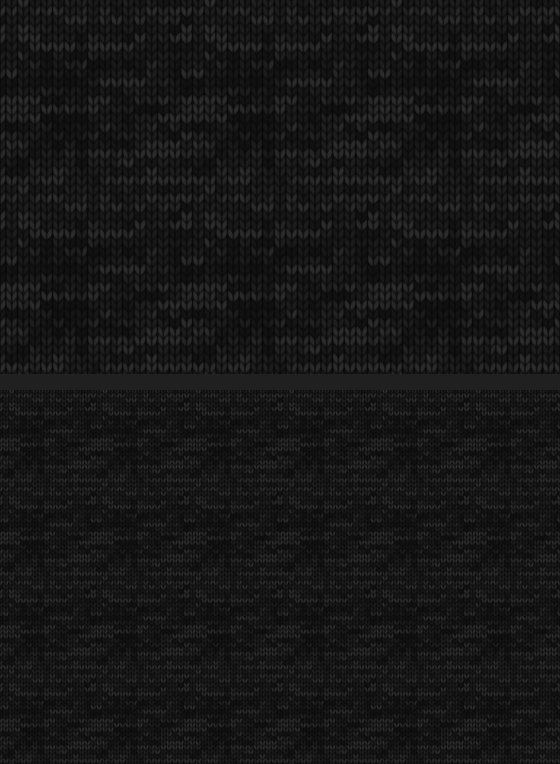
Top, the tile; bottom, the same tile 2 across and 2 down.
Give the GLSL for this texture, as a Shadertoy shader.

```glsl
// Dark heathered stocking-stitch knit: columns of V stitches with lighter flecks.
#define STITCHES vec2(48.0, 42.0)   // columns and rows on the canvas
#define FLECK_TILE vec2(16.0, 21.0) // stitches before the flecks repeat
#define RUN vec2(4.0, 1.0)          // stitches per run of one yarn along a row
#define PATCH vec2(4.0, 3.0)        // stitches per broad patch of tone
#define SLANT 0.62                  // rise of a leaf, in rows
#define ROW_PHASE 0.07              // vertical offset, in rows
#define ROW_SEAM 0.5                // darkness where rows overlap
#define CREASE 0.3                  // yarn left visible in the middle of a V
#define GAP_COLOR vec3(0.036)
#define YARN_COLOR vec3(0.1)
#define FLECK_COLOR vec3(0.172)

float hash(vec2 p) {
    return fract(sin(dot(p, vec2(127.1, 311.7))) * 43758.5453);
}

// Hash on a lattice of the given spacing, wrapped to the fleck tile.
float wrappedHash(vec2 corner, vec2 spacing) {
    return hash(floor(mod(corner + 0.5, FLECK_TILE / spacing)) + 17.0 * spacing);
}

// Smooth broad tone, from 0 to 1.
float patchTone(vec2 cell) {
    vec2 p = (cell + 0.5) / PATCH;
    vec2 i = floor(p);
    vec2 f = smoothstep(0.0, 1.0, p - i);
    float low = mix(wrappedHash(i, PATCH), wrappedHash(i + vec2(1.0, 0.0), PATCH), f.x);
    float high = mix(wrappedHash(i + vec2(0.0, 1.0), PATCH), wrappedHash(i + 1.0, PATCH), f.x);
    return mix(low, high, f.y);
}

// Colour of one leaf: tone shared by patch, run, stitch and side.
vec3 leafColor(vec2 stitch, float side) {
    vec2 cell = floor(mod(stitch + 0.5, FLECK_TILE));
    float broad = patchTone(cell);
    float run = wrappedHash(floor((cell + 0.5) / RUN), RUN);
    float single = hash(cell + 7.0);
    float leaf = hash(cell + 31.0 * side + 90.0);
    float tone = 0.15 * broad + 0.35 * run + 0.35 * single + 0.15 * leaf;
    vec3 yarn = YARN_COLOR * mix(0.68, 1.2, smoothstep(0.2, 0.6, tone));
    return mix(yarn, FLECK_COLOR, smoothstep(0.54, 0.7, tone));
}

// Roundness of a leaf, which spans 0..1 from crease to gap and along.
float leafShade(vec2 leaf, float pixel) {
    vec2 q = abs(leaf - 0.5) * 2.0;
    float soft = max(0.55, 2.0 * pixel);
    float taper = 1.0 - 0.22 * q.y * q.y;
    float across = 1.0 - smoothstep(taper - soft, taper + 0.12, q.x);
    float crease = CREASE * (1.0 - smoothstep(0.0, 0.5, leaf.x));
    float along = 1.0 - ROW_SEAM * smoothstep(0.3, 1.0, q.y);
    return max(across, crease) * along;
}

void mainImage(out vec4 fragColor, in vec2 fragCoord) {
    vec2 p = fragCoord / iResolution.xy * STITCHES;
    float pixel = 2.0 * STITCHES.x / iResolution.x;

    // Mirror each column and shear it, so the rows become Vs.
    float column = floor(p.x + 0.5);
    float x = p.x - column;
    float across = abs(x) * 2.0;
    float y = p.y - SLANT * across + ROW_PHASE;
    float row = floor(y);

    vec3 yarn = leafColor(vec2(column, row), step(0.0, x));
    float shade = leafShade(vec2(across, y - row), pixel);
    fragColor = vec4(mix(GAP_COLOR, yarn, shade), 1.0);
}
```
